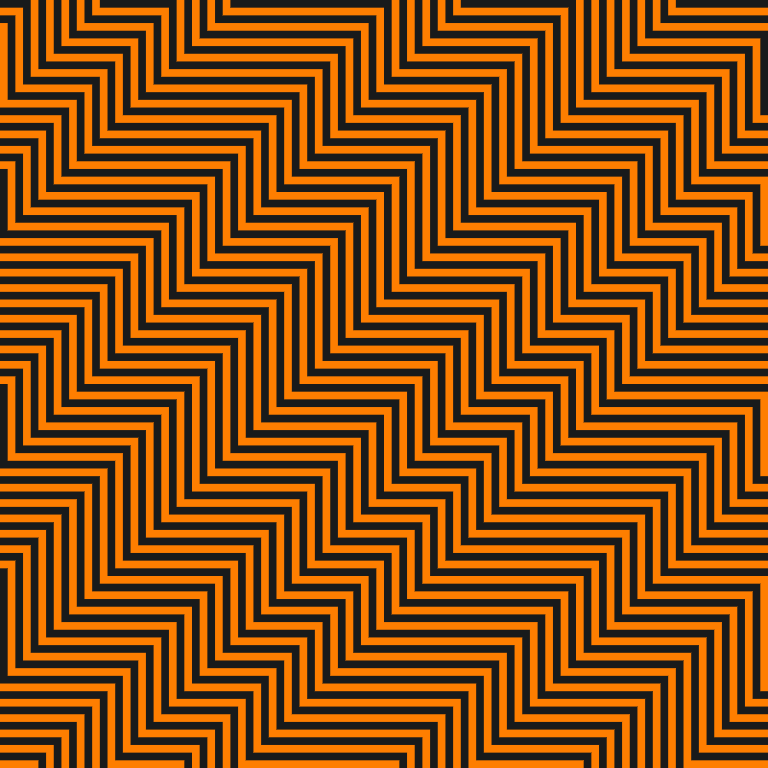
Give the GLSL for this pattern, as a WebGL 1 fragment shader.

```glsl
precision highp float;

uniform vec2 u_resolution;

const vec3 ORANGE = vec3(0.995, 0.495, 0.0);
const vec3 CHARCOAL = vec3(0.095, 0.10, 0.105);
const float CELLS = 100.0;      // line widths across the canvas
const float PITCH = 2.0;        // line plus gap, in cells
const float HALF_LINE = 0.5;    // half a line width, in cells
const float ROW_CENTRE = 1.5;   // centre of the first horizontal line

// Diagonal bands of vertical lines: where each begins and how long it runs.
const vec4 RISER_START = vec4(4.0, 23.0, 51.0, 75.0);
const vec4 RISER_LENGTH = vec4(10.0, 8.0, 10.0, 14.0);

// Distance to the nearest line centre along one axis.
float stripeDistance(float position, float centre) {
  return abs(mod(position - centre + 0.5 * PITCH, PITCH) - 0.5 * PITCH);
}

// Distance to the nearest staircase line, mitred on the band diagonals.
float stairDistance(vec2 p) {
  float diagonal = mod(p.x + p.y, CELLS);
  float d = stripeDistance(p.y, ROW_CENTRE);
  for (int i = 0; i < 4; i++) {
    float along = diagonal - RISER_START[i];
    if (along >= 0.0 && along < RISER_LENGTH[i]) {
      // Align each riser with the row that turns into it.
      d = stripeDistance(p.x, RISER_START[i] - ROW_CENTRE);
    }
  }
  return d;
}

void main() {
  vec2 uv = gl_FragCoord.xy / u_resolution;
  vec2 p = CELLS * vec2(uv.x, 1.0 - uv.y);
  float pixel = CELLS / min(u_resolution.x, u_resolution.y);

  float line = clamp((HALF_LINE - stairDistance(p)) / pixel + 0.5, 0.0, 1.0);
  gl_FragColor = vec4(mix(CHARCOAL, ORANGE, line), 1.0);
}
```
